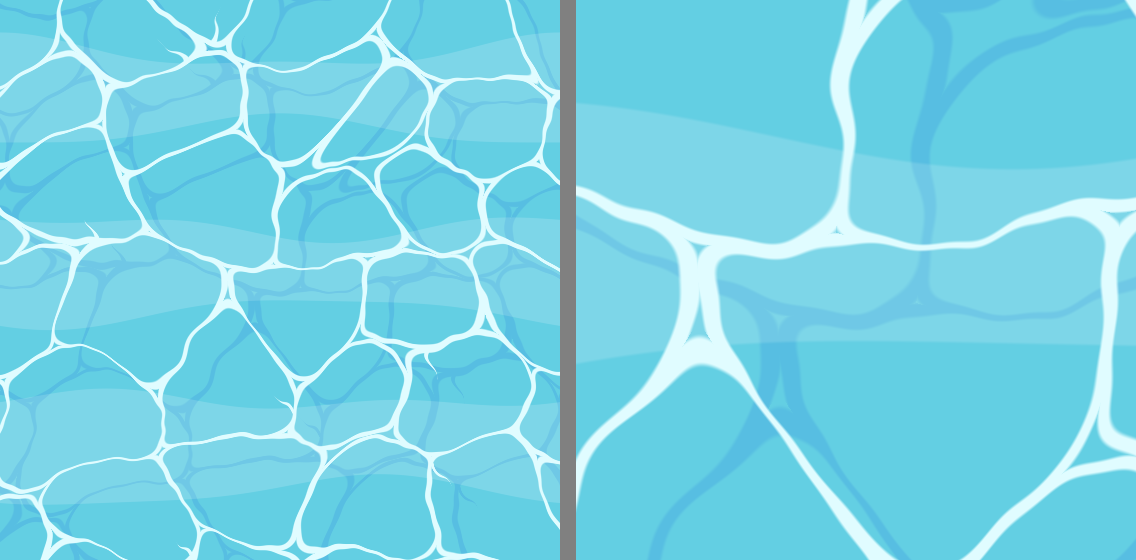
Left: the whole. Right: its middle third, enlarged.
A three.js fragment shader for this texture:

```glsl
// Cartoon pool water: pale wavy bands under a white net of caustic light.
// The net is a smooth cellular field bent by layered sines, with hollow joints;
// a second, shifted lookup of the same net gives its shadow on the pool floor.

varying vec2 vUv;

const vec3 WATER        = vec3(0.39, 0.81, 0.89);
const vec3 WATER_LIGHT  = vec3(0.49, 0.84, 0.91);
const vec3 SHADOW       = vec3(0.34, 0.745, 0.885);
const vec3 SHADOW_LIGHT = vec3(0.435, 0.785, 0.90);
const vec3 FOAM         = vec3(0.88, 0.99, 1.00);

const vec2  CELLS         = vec2(4.6, 5.6);     // net cells across and up
const float JITTER        = 0.76;               // irregularity of the cells
const float ROUNDING      = 0.064;              // fillet of the joints, in cells
const float LINE_HALF     = 0.0165;             // half line width, in cells
const float HOLE_DEPTH    = 0.024;              // field depth where joints open
const float SPUR_LENGTH   = 0.17;               // loose twigs, in cells
const float SPUR_HALF     = 0.024;
const float NET_SOFT      = 0.006;              // edge softness, in cells
const float BAND_SOFT     = 0.0012;             // edge softness, in canvas units
const vec2  SHADOW_OFFSET = vec2(0.048, -0.042);
const float TAU           = 6.2831853;

vec2 hash2(vec2 p) {
  vec2 q = vec2(dot(p, vec2(127.1, 311.7)), dot(p, vec2(269.5, 183.3)));
  return fract(sin(q) * 43758.545);
}

// Broad curves plus a fine hand-drawn wobble
vec2 bend(vec2 p) {
  p += 0.022 * sin(TAU * 1.7 * p.yx + vec2(0.8, 2.9));
  p += 0.011 * sin(TAU * 3.9 * p.yx + vec2(4.1, 1.3));
  p += 0.0030 * sin(TAU * 9.0 * p.yx + TAU * 4.0 * p + vec2(1.7, 0.4));
  return p + 0.0010 * sin(TAU * 23.0 * p.yx - TAU * 9.0 * p);
}

// Jittered site of a cell, in staggered rows
vec2 cellSite(vec2 cell) {
  float stagger = 0.5 * mod(cell.y, 2.0) - 0.25;
  return cell + 0.5 + JITTER * (hash2(cell) - 0.5) + vec2(stagger, 0.0);
}

// Coverage of the caustic net at a canvas point
float causticNet(vec2 canvas) {
  vec2 p = bend(canvas) * CELLS;
  vec2 base = floor(p);
  float rounding = ROUNDING * (1.0 + 0.25 * sin(p.x * 2.3 + 1.5 * sin(p.y * 1.9)));

  // Nearest site
  vec2 toPoint = vec2(9.0);
  vec2 id = base;
  for (int k = 0; k < 25; k++) {
    vec2 cell = base + vec2(mod(float(k), 5.0), floor(float(k) / 5.0)) - 2.0;
    vec2 v = p - cellSite(cell);
    if (dot(v, v) < dot(toPoint, toPoint)) {
      toPoint = v;
      id = cell;
    }
  }

  // Soft minimum over the other sites, scaled by their mean spacing
  float total = 0.00001;
  float spacing = 0.00001;
  for (int k = 0; k < 25; k++) {
    vec2 cell = base + vec2(mod(float(k), 5.0), floor(float(k) / 5.0)) - 2.0;
    vec2 v = p - cellSite(cell);
    float gap = 0.5 * (dot(v, v) - dot(toPoint, toPoint));
    float weight = cell == id ? 0.0 : exp(-gap / rounding);
    total += weight;
    spacing += weight * length(v - toPoint);
  }
  float border = -rounding * log(total) * total / spacing;

  // Lines of uneven width, opened where the joints are deep
  float width = LINE_HALF * (1.0 + 0.4 * sin(p.x * 5.1 + 2.0 * sin(p.y * 3.7)));
  float hole = HOLE_DEPTH * (1.0 + 0.3 * sin(p.x * 3.1 - p.y * 4.3));
  float line = 1.0 - smoothstep(width - NET_SOFT, width + NET_SOFT, border);
  line *= smoothstep(-hole - NET_SOFT, -hole + NET_SOFT, border);

  // One tapered, leaning twig in some of the cells
  vec2 pick = hash2(id + 17.0);
  vec2 dir = vec2(cos(TAU * pick.x), sin(TAU * pick.x));
  float side = dot(toPoint, vec2(-dir.y, dir.x));
  float lean = 0.5 * border + 0.02 * sin(border * 30.0);
  float taper = SPUR_HALF * (1.0 - border / SPUR_LENGTH);
  float spur = 1.0 - smoothstep(-NET_SOFT, NET_SOFT, abs(side - lean) - taper);
  spur *= step(0.6, pick.y) * step(0.0, dot(toPoint, dir)) * step(0.0, border);
  return max(line, spur);
}

// Three lens-like light bands with separately waving rims
float lightBands(vec2 p) {
  float cover = 0.0;
  for (int i = 0; i < 3; i++) {
    float n = float(i);
    float swell = 0.026 * cos(TAU * p.x - 0.5 * n);
    float ripple = 0.011 * cos(2.0 * TAU * p.x + 1.9 * n);
    float top = 0.905 - 0.31 * n + swell * (1.0 - 0.3 * n) + ripple;
    float bottom = 0.765 - 0.322 * n - swell + 0.6 * ripple;
    float band = smoothstep(-BAND_SOFT, BAND_SOFT, p.y - bottom);
    cover = max(cover, band * smoothstep(-BAND_SOFT, BAND_SOFT, top - p.y));
  }
  return cover;
}

void main() {
  float light = lightBands(vUv);
  vec3 water = mix(WATER, WATER_LIGHT, light);
  vec3 shadow = mix(SHADOW, SHADOW_LIGHT, light);
  vec3 color = mix(water, shadow, causticNet(vUv - SHADOW_OFFSET));
  gl_FragColor = vec4(mix(color, FOAM, causticNet(vUv)), 1.0);
}
```
